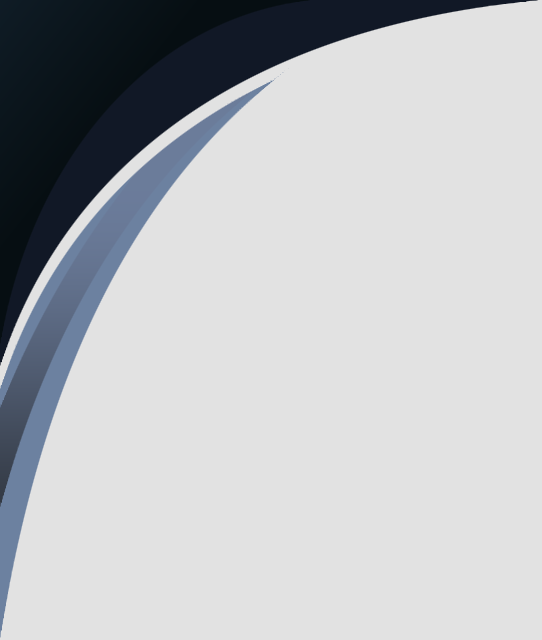
Write a Shadertoy shader that draws this background.

```glsl
// Pale backdrop with dark curved corner layers and a slate-blue crescent on the left.

const vec3 PAPER      = vec3(0.888, 0.888, 0.888);
const vec3 NAVY       = vec3(0.067, 0.094, 0.148);
const vec3 CORNER_LIT = vec3(0.060, 0.110, 0.148);
const vec3 CORNER_DIM = vec3(0.024, 0.055, 0.070);
const vec3 SLATE      = vec3(0.424, 0.506, 0.627);
const vec3 BAND_TOP   = vec3(0.420, 0.485, 0.605);
const vec3 BAND_LOW   = vec3(0.140, 0.155, 0.175);

float cross2(vec2 a, vec2 b) {
    return a.x * b.y - a.y * b.x;
}

// Smooth coverage of the control-point side of a conic arc.
// The arc continues along its chord beyond both ends.
float outsideArc(vec2 p, vec2 start, vec2 control, vec2 end, float weight) {
    float area = cross2(control - start, end - start);
    float b = cross2(p - start, end - start) / area;
    float c = cross2(control - start, p - start) / area;
    float a = 1.0 - b - c;
    float side = b - 2.0 * weight * sqrt(max(a * c, 0.0));
    return clamp(0.5 + side / max(fwidth(side), 1e-5), 0.0, 1.0);
}

// Dark corner fading away from the upper left.
vec3 cornerColor(vec2 p) {
    float fade = clamp(dot(p, vec2(2.65, 2.5)), 0.0, 1.0);
    return mix(CORNER_LIT, CORNER_DIM, fade);
}

// Inner band of the crescent, darkening downwards.
vec3 bandColor(float depth) {
    return mix(BAND_TOP, BAND_LOW, smoothstep(0.28, 1.0, depth));
}

void mainImage(out vec4 fragColor, in vec2 fragCoord) {
    // Canvas fractions, with depth measured down from the top
    vec2 p = fragCoord / iResolution.xy;
    p.y = 1.0 - p.y;

    // Corner layers
    float navy = outsideArc(p, vec2(0.0, 0.573), vec2(0.195, 0.061), vec2(1.0, 0.0), 0.95);
    float corner = outsideArc(p, vec2(0.0, 0.540), vec2(0.098, 0.040), vec2(0.577, 0.0), 0.82);

    // Crescent between two arcs that meet at its tip
    vec2 tip = vec2(0.508, 0.1237);
    float crescentOuter = outsideArc(p, vec2(0.0, 0.609), vec2(0.125, 0.279), tip, 1.0);
    float crescentInner = outsideArc(p, vec2(0.0, 1.0), vec2(0.111, 0.392), tip, 1.0);
    float crescent = crescentInner * (1.0 - crescentOuter);

    // Shaded band inside the crescent
    float bandOuter = outsideArc(p, vec2(0.0, 0.638), vec2(0.097, 0.432), vec2(0.254, 0.267), 1.0);
    float bandInner = outsideArc(p, vec2(0.0, 0.794), vec2(0.135, 0.371), vec2(0.4615, 0.146), 1.0);
    float band = bandInner * (1.0 - bandOuter);

    // Layering from back to front
    vec3 color = mix(PAPER, mix(SLATE, bandColor(p.y), band), crescent);
    color = mix(color, mix(NAVY, cornerColor(p), corner), navy);
    fragColor = vec4(color, 1.0);
}
```
